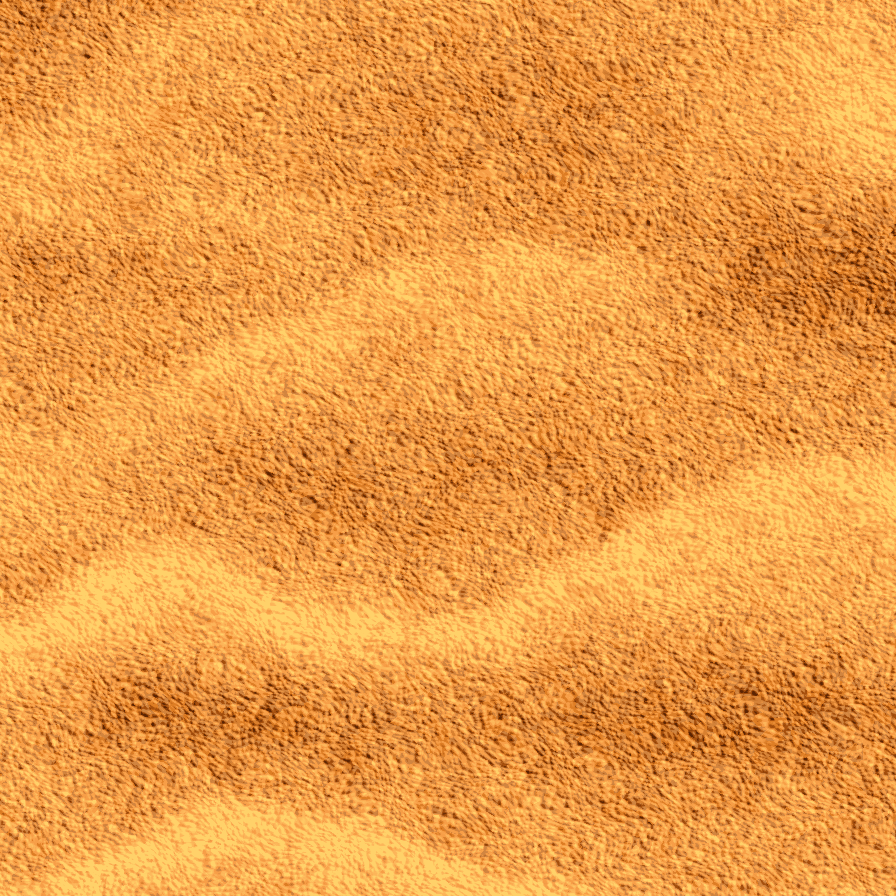
Write a Shadertoy shader that draws this texture.

```glsl
// Wind-shaped golden sand dunes with raking light and coarse, embossed grains.

const vec3 SPECK  = vec3(0.36, 0.14, 0.01);
const vec3 UMBER  = vec3(0.65, 0.31, 0.05);
const vec3 RICH   = vec3(0.87, 0.49, 0.14);
const vec3 DULL   = vec3(0.82, 0.52, 0.25);
const vec3 ORANGE = vec3(0.97, 0.62, 0.28);
const vec3 GOLD   = vec3(0.99, 0.71, 0.35);
const vec3 PALE   = vec3(1.00, 0.82, 0.41);

vec3 hash3(vec2 p) {
    vec3 q = fract(p.xyx * vec3(0.1031, 0.1030, 0.0973));
    q += dot(q, q.yxz + 33.33);
    return fract((q.xxy + q.yzz) * q.zyx);
}

// Cellular noise: x = distance to the nearest seed, y = random value of its cell
vec2 cells(vec2 p) {
    vec2 home = floor(p);
    vec2 nearest = vec2(9.0, 0.0);
    for (int j = -1; j <= 1; j++)
    for (int i = -1; i <= 1; i++) {
        vec2 id = home + vec2(i, j);
        vec3 h = hash3(id + 200.0);
        float d = length(id + h.xy - p);
        if (d < nearest.x) nearest = vec2(d, h.z);
    }
    return nearest;
}

// Slope of the cellular relief, lit along the given direction
float emboss(vec2 p, vec2 lightDir) {
    vec2 stepDir = 0.25 * lightDir;
    return cells(p + stepDir).x - cells(p - stepDir).x;
}

vec2 rotate(vec2 p, float angle) {
    float c = cos(angle), s = sin(angle);
    return vec2(c * p.x - s * p.y, s * p.x + c * p.y);
}

float hump(float x, float center, float width) {
    float d = (x - center) / width;
    return exp(-d * d);
}

float blob(vec2 p, vec2 center, vec2 radius) {
    vec2 d = (p - center) / radius;
    return exp(-dot(d, d));
}

// Sunlit band: quick rise at the crest, slow fade down the slope
float ridge(float y, float crest, float edge, float fade) {
    float d = crest - y;
    return smoothstep(-edge, edge, d) * exp(-max(d, 0.0) / fade);
}

// Broad dune lighting, negative in hollows and positive on crests
float duneLight(vec2 p) {
    p.y += 0.006 * sin(p.x * 17.0 + 1.0) + 0.004 * sin(p.x * 37.0 + p.y * 21.0);
    float x = p.x;
    float upper  = 0.51 + 0.205 * smoothstep(0.0, 0.52, x);
    float middle = 0.30 + 0.09 * hump(x, 0.17, 0.12) + 0.03 * hump(x, 0.39, 0.08)
                 + 0.18 * smoothstep(0.48, 0.85, x);
    float lower  = 0.11 * hump(x, 0.30, 0.23) - 0.01;
    float top    = 0.85 + 0.14 * smoothstep(0.0, 0.25, x);

    float light = -0.10;
    light += 1.35 * ridge(p.y, upper, 0.03, 0.085) * (1.0 - smoothstep(0.65, 0.90, x));
    light += 1.80 * ridge(p.y, middle, 0.03, 0.105);
    light += 1.60 * ridge(p.y, lower, 0.022, 0.10);
    light += 0.90 * ridge(p.y, top, 0.04, 0.10) * (1.0 - smoothstep(0.15, 0.45, x));
    light += 1.30 * blob(p, vec2(1.0, 0.88), vec2(0.20, 0.10));
    light += 0.70 * blob(p, vec2(0.25, 0.755), vec2(0.14, 0.02));

    // Hollows
    light -= 1.45 * blob(p, vec2(1.0, 0.69), vec2(0.27, 0.085));
    light -= 0.95 * blob(p, vec2(0.03, 0.70), vec2(0.15, 0.04));
    light -= 0.70 * blob(p, vec2(0.60, 0.87), vec2(0.27, 0.10));
    light -= 0.75 * blob(p, vec2(0.45, 0.48), vec2(0.42, 0.075));
    light -= 1.25 * blob(p, vec2(0.20, 0.20), vec2(0.22, 0.055));
    light -= 1.35 * blob(p, vec2(0.72, 0.20), vec2(0.40, 0.08));
    light -= 0.90 * blob(p, vec2(0.0, 1.0), vec2(0.15, 0.09));
    return light;
}

// Ramp from shaded to sunlit sand
vec3 sandColor(float tone, float richness) {
    vec3 color = mix(SPECK, UMBER, smoothstep(-3.3, -2.3, tone));
    color = mix(color, mix(DULL, RICH, richness), smoothstep(-2.1, -1.25, tone));
    color = mix(color, ORANGE, smoothstep(-0.8, -0.2, tone));
    color = mix(color, GOLD, smoothstep(0.1, 0.75, tone));
    return mix(color, PALE, smoothstep(0.85, 1.6, tone));
}

void mainImage(out vec4 fragColor, in vec2 fragCoord) {
    vec2 p = fragCoord / iResolution.y;
    float light = duneLight(p);

    // Slanted grains in two sizes, bent a little to break up their rows
    vec2 g = rotate(p, 0.4) * vec2(0.82, 1.12);
    g += 0.003 * sin(g.yx * 61.0 + 2.0 * sin(g * 43.0));
    vec2 sun = vec2(0.45, 0.89);
    float fine = emboss(g * 182.0, sun);
    float coarse = emboss(g * 104.0 + 31.0, sun);
    float tint = cells(g * 150.0 + 11.0).y - 0.5;
    float mottle = cells(g * 13.0 + 7.0).x + cells(g * 37.0 + 3.0).x - 0.9;

    float grain = 2.0 * fine + 1.25 * coarse + 1.0 * tint;
    grain *= grain < 0.0 ? 1.35 : 1.0;
    grain *= mix(1.15, 0.8, smoothstep(-0.4, 1.2, light));

    float richness = smoothstep(-0.3, 0.3, tint + 0.4 * mottle);
    float tone = 0.08 + light + grain - 0.65 * mottle;
    fragColor = vec4(sandColor(tone, richness), 1.0);
}
```
